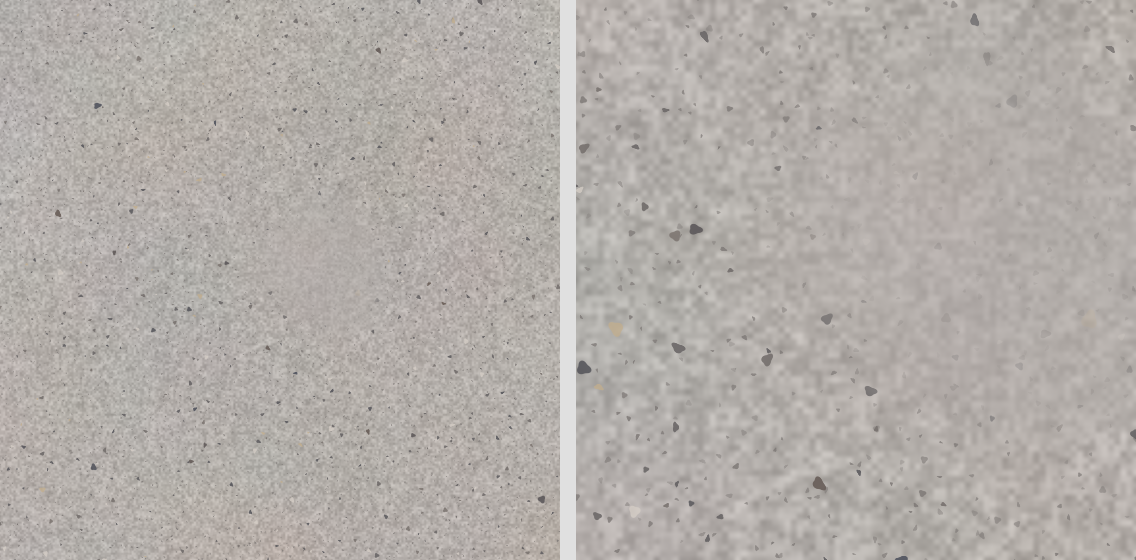
Left: the whole. Right: its middle third, enlarged.
A WebGL 2 fragment shader for this texture:

```glsl
#version 300 es
precision highp float;
precision highp int;

uniform vec2 u_resolution;
out vec4 outColor;

// Four random values in 0..1 per integer cell and layer
vec4 hash4(vec2 cell, float layer) {
    uvec4 v = uvec4(ivec4(ivec2(cell), int(layer), 7) + 4096);
    v = v * 1664525u + 1013904223u;
    for (int i = 0; i < 2; i++) {
        v += v.yzxy * v.wxyz;
        v ^= v >> 16u;
    }
    return vec4(v & 65535u) / 65535.0;
}

float valueNoise(vec2 p, float layer) {
    vec2 cell = floor(p), f = fract(p);
    f = f * f * (3.0 - 2.0 * f);
    float bottom = mix(hash4(cell, layer).x, hash4(cell + vec2(1, 0), layer).x, f.x);
    float top = mix(hash4(cell + vec2(0, 1), layer).x, hash4(cell + vec2(1, 1), layer).x, f.x);
    return mix(bottom, top, f.y);
}

// Soft cloudiness centred on zero
float clouds(vec2 p, float layer) {
    float sum = 0.0, amplitude = 0.5;
    for (int i = 0; i < 4; i++) {
        sum += amplitude * (valueNoise(p, layer + float(i)) - 0.5);
        p = mat2(1.6, 1.2, -1.2, 1.6) * p + 3.7;
        amplitude *= 0.5;
    }
    return sum;
}

// Scattered angular chips: x = coverage, y = random tint of the chip
vec2 chips(vec2 uv, float cells, float density, float minRadius, float maxRadius, float layer) {
    vec2 p = uv * cells, home = floor(p);
    float blur = 0.8 * cells / min(u_resolution.x, u_resolution.y);
    vec2 result = vec2(0.0);
    for (int y = -1; y <= 1; y++) {
        for (int x = -1; x <= 1; x++) {
            vec2 cell = home + vec2(x, y);
            vec4 place = hash4(cell, layer);
            vec4 form = hash4(cell, layer + 1.0);
            if (place.z > density) continue;
            vec2 d = p - cell - place.xy;
            float angle = 6.2832 * form.x;
            d = mat2(cos(angle), -sin(angle), sin(angle), cos(angle)) * d;
            d.y *= mix(1.0, 2.1, form.y);
            float radius = cells * mix(minRadius, maxRadius, form.z * form.z);
            float wobble = 1.0 + 0.18 * sin(3.0 * atan(d.y, d.x + 1e-5) + 6.0 * form.w);
            float cover = 1.0 - smoothstep(-blur, blur, length(d) - radius * wobble);
            if (cover > result.x) result = vec2(cover, place.w);
        }
    }
    return result;
}

void main() {
    vec2 uv = gl_FragCoord.xy / min(u_resolution.x, u_resolution.y);

    // Worn smooth area with a ragged outline
    vec2 fromWorn = (uv - vec2(0.58, 0.53)) * vec2(1.0, 0.85);
    float worn = 1.0 - smoothstep(0.06, 0.14, length(fromWorn) + 0.16 * clouds(uv * 9.0, 10.0));
    float rough = 1.0 - 0.75 * worn;

    // Cement with broad stains, warmer to the right
    vec3 color = vec3(0.712, 0.692, 0.673);
    color += 0.055 * clouds(uv * 3.0, 20.0);
    color += vec3(0.9, 0.0, -0.8) * 0.04 * (clouds(uv * 4.0, 30.0) + 0.3 * (uv.x - 0.5));
    color += vec3(0.5, -0.4, 0.1) * 0.04 * clouds(uv * 6.0 + 5.0, 40.0);

    // Sandy grain
    float grain = 0.12 * (valueNoise(uv * 270.0, 50.0) - 0.5)
                + 0.08 * (valueNoise(uv * 150.0, 51.0) - 0.5)
                + 0.03 * (valueNoise(uv * 60.0, 52.0) - 0.5);
    color += grain * mix(1.0, 0.55, worn);

    // Pinholes and dark stone chips
    vec2 pinholes = chips(uv, 110.0, 0.34, 0.0010, 0.0021, 60.0);
    color = mix(color, vec3(0.49, 0.47, 0.46), pinholes.x * rough * mix(0.3, 0.85, pinholes.y));
    vec2 small = chips(uv, 46.0, 0.26, 0.0016, 0.0042, 70.0);
    color = mix(color, mix(vec3(0.34, 0.34, 0.36), vec3(0.50, 0.47, 0.45), small.y), small.x * rough * 0.9);
    vec2 large = chips(uv, 14.0, 0.13, 0.0038, 0.0068, 80.0);
    color = mix(color, mix(vec3(0.30, 0.32, 0.37), vec3(0.42, 0.37, 0.34), large.y), large.x * rough * 0.9);

    // Pale and ochre chips
    vec2 pale = chips(uv, 26.0, 0.14, 0.0016, 0.0055, 90.0);
    vec3 paleColor = mix(vec3(0.84, 0.81, 0.78), vec3(0.76, 0.68, 0.55), step(0.7, pale.y));
    color = mix(color, paleColor, pale.x * rough * 0.75);

    outColor = vec4(clamp(color, 0.0, 1.0), 1.0);
}
```
